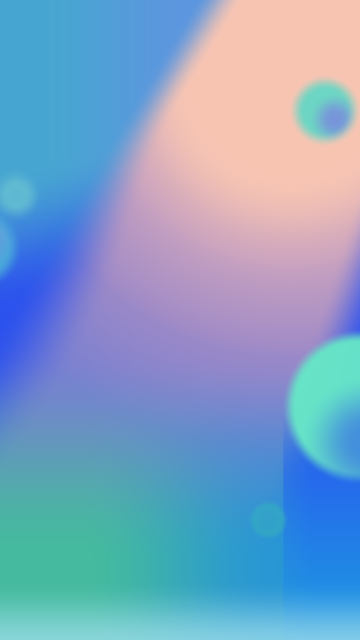
Give the GLSL for this background, as a Shadertoy shader.

```glsl
// A soft diagonal beam of peach light over a blue and green haze, with blurred orbs.
// Layers are blended in order: sky, beam, ground tint, side panel, orbs, mist.
// Positions are in canvas widths (x: 0..1, y: 0..16/9), origin at the lower left.

const vec3 PEACH  = vec3(0.97, 0.77, 0.70);
const vec3 ROSE   = vec3(0.78, 0.63, 0.75);
const vec3 VIOLET = vec3(0.62, 0.54, 0.78);
const vec3 INDIGO = vec3(0.47, 0.50, 0.82);
const vec3 TEAL   = vec3(0.28, 0.65, 0.82);
const vec3 AZURE  = vec3(0.36, 0.59, 0.87);
const vec3 ROYAL  = vec3(0.17, 0.32, 0.93);
const vec3 GREEN  = vec3(0.27, 0.73, 0.62);
const vec3 CYAN   = vec3(0.16, 0.59, 0.83);
const vec3 MINT   = vec3(0.40, 0.90, 0.78);
const vec3 MIST   = vec3(0.62, 0.87, 0.92);

// Linear 0..1 ramp between two values
float ramp(float a, float b, float x) {
    return clamp((x - a) / (b - a), 0.0, 1.0);
}

// Smooth weight that is 1 below a and 0 above b
float below(float a, float b, float x) {
    return 1.0 - smoothstep(a, b, x);
}

// Signed distance to the line through a point with the given normal
float lineDistance(vec2 p, vec2 point, vec2 normal) {
    return dot(p - point, normalize(normal));
}

// Teal sky sinking into royal blue
vec3 skyColor(vec2 p) {
    vec3 sky = mix(TEAL, AZURE, smoothstep(0.12, 0.5, p.x));
    float depth = below(0.90, 1.30, p.y - 0.25 * p.x);
    return mix(sky, ROYAL, depth);
}

// Radial colour ramp around the light source
vec3 beamColor(vec2 p) {
    float r = length(p - vec2(0.81, 1.57));
    vec3 color = mix(PEACH, ROSE, smoothstep(0.28, 0.58, r));
    color = mix(color, VIOLET, ramp(0.52, 0.78, r));
    return mix(color, INDIGO, ramp(0.75, 1.05, r));
}

// The left edge blurs as it descends; the right edge stays even
float beamMask(vec2 p) {
    float left = lineDistance(p, vec2(0.59, 1.778), vec2(0.854, -0.52));
    float right = lineDistance(p, vec2(1.0, 1.0), vec2(0.951, -0.307));
    float blur = mix(0.20, 0.075, smoothstep(0.8, 1.5, p.y));
    return smoothstep(-0.04, blur, left) * below(-0.08, 0.08, right);
}

// Blurred disc with a rim colour and a displaced core colour
vec3 addOrb(vec3 base, vec2 p, vec2 center, float radius, float blur,
            vec3 rim, vec3 core, vec2 coreShift, float opacity) {
    vec2 q = (p - center) / radius;
    float mask = below(1.0 - blur, 1.0 + blur, length(q));
    float inner = below(0.15, 0.95, length(q - coreShift));
    return mix(base, mix(rim, core, inner), mask * opacity);
}

void mainImage(out vec4 fragColor, in vec2 fragCoord) {
    vec2 p = fragCoord / iResolution.x;
    p.y *= 16.0 / 9.0 * iResolution.x / iResolution.y;

    // Sky and beam
    vec3 color = mix(skyColor(p), beamColor(p), beamMask(p));

    // Green to cyan ground tint
    vec3 ground = mix(GREEN, CYAN, smoothstep(0.22, 0.78, p.x));
    color = mix(color, ground, below(0.22, 0.80, p.y));

    // Blue panel with a crisp left side
    vec3 panel = mix(vec3(0.12, 0.56, 0.89), vec3(0.15, 0.39, 0.93), ramp(0.12, 0.5, p.y));
    float pixel = 1.0 / iResolution.x;
    float panelMask = smoothstep(0.787 - pixel, 0.787 + pixel, p.x);
    panelMask *= below(0.42, 0.66, p.y) * mix(0.65, 1.0, smoothstep(0.78, 0.88, p.x));
    color = mix(color, panel, panelMask);

    // Orbs: large crescent, upper bead, faint spot, two at the left side
    vec3 orbBlue = vec3(0.27, 0.57, 0.86);
    color = addOrb(color, p, vec2(1.0, 0.648), 0.198, 0.10, MINT, orbBlue, vec2(0.10, -0.50), 0.97);
    color = addOrb(color, p, vec2(0.903, 1.470), 0.080, 0.28, vec3(0.40, 0.84, 0.77),
                   vec3(0.44, 0.58, 0.86), vec2(0.35, -0.30), 0.95);
    color = addOrb(color, p, vec2(0.745, 0.333), 0.047, 0.22, vec3(0.20, 0.66, 0.77),
                   vec3(0.20, 0.64, 0.78), vec2(0.0), 0.85);
    color = addOrb(color, p, vec2(0.045, 1.235), 0.048, 0.55, vec3(0.41, 0.76, 0.82),
                   vec3(0.39, 0.74, 0.82), vec2(0.0), 0.85);
    color = addOrb(color, p, vec2(-0.055, 1.09), 0.095, 0.25, vec3(0.30, 0.70, 0.85),
                   vec3(0.43, 0.63, 0.86), vec2(0.15, 0.25), 0.85);

    // Pale mist along the bottom
    color = mix(color, MIST, 0.78 * below(-0.02, 0.17, p.y));
    fragColor = vec4(color, 1.0);
}
```
